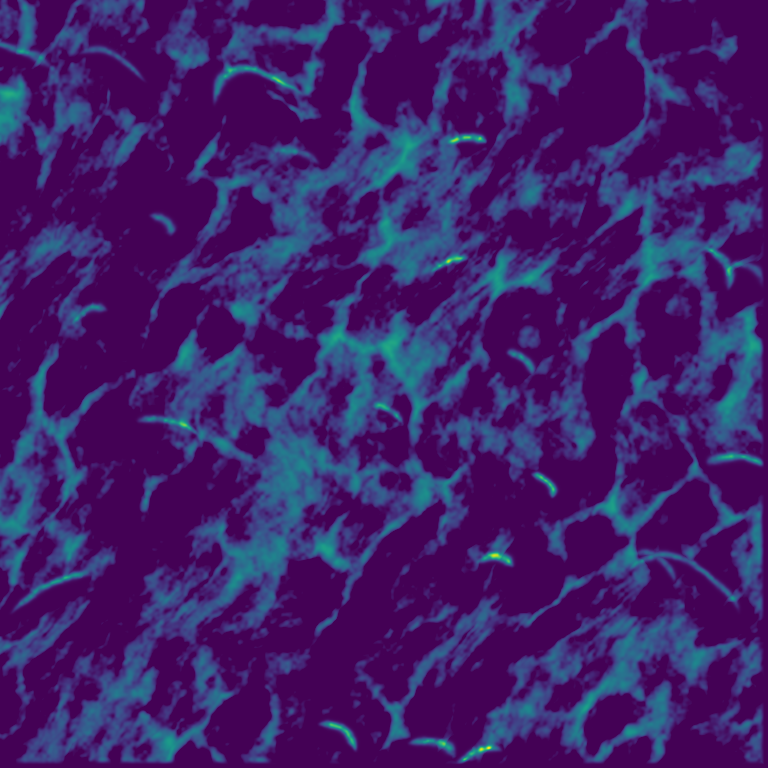
This texture is drawn by a Shadertoy shader. Its source:

```glsl
#define CELL_SCALE 13.0
#define GRAIN_SCALE 34.0
#define ARC_SCALE 6.5
#define SLANT 1.0
#define STRETCH 0.62
#define FILAMENT_WIDTH 0.11
#define FILAMENT_GAIN 1.25
#define CORE_DARKNESS 1.1
#define GRAIN_GAIN 2.5
#define CONTRAST 0.26
#define BIAS 0.035
#define PEAK 0.8

float hash(vec2 p) {
    return fract(sin(dot(p, vec2(127.1, 311.7))) * 43758.55);
}

vec2 hash2(vec2 p) {
    return vec2(hash(p), hash(p + 57.3));
}

mat2 rotation(float a) {
    return mat2(cos(a), -sin(a), sin(a), cos(a));
}

float valueNoise(vec2 p) {
    vec2 i = floor(p), f = fract(p);
    f = f * f * (3.0 - 2.0 * f);
    float low = mix(hash(i), hash(i + vec2(1, 0)), f.x);
    float high = mix(hash(i + vec2(0, 1)), hash(i + vec2(1, 1)), f.x);
    return mix(low, high, f.y) - 0.5;
}

// Mottled grain, from dabs down to speckle
float grain(vec2 p) {
    float sum = 0.0, weight = 1.0;
    for (int i = 0; i < 3; i++) {
        sum += weight * valueNoise(p);
        p = rotation(0.5) * p * 2.1 + 17.0;
        weight *= 0.7;
    }
    return sum;
}

// Three nearest distances and the random tag of the nearest cell
vec4 cellular(vec2 p) {
    vec2 base = floor(p);
    vec4 near = vec4(9.0, 9.0, 9.0, 0.0);
    for (int y = -2; y <= 2; y++)
    for (int x = -2; x <= 2; x++) {
        vec2 id = base + vec2(x, y);
        float d = length(id + hash2(id) - p);
        if (d < near.x) near = vec4(d, near.xy, hash(id + 9.1));
        else if (d < near.y) near.yz = vec2(d, near.y);
        else near.z = min(near.z, d);
    }
    return near;
}

// Scattered tapered arcs: x is the bright stroke, y the shade beneath it
vec2 arcs(vec2 p) {
    vec2 base = floor(p), result = vec2(0.0);
    for (int y = -1; y <= 1; y++)
    for (int x = -1; x <= 1; x++) {
        vec2 id = base + vec2(x, y);
        vec2 rnd = hash2(id + 31.7);
        vec2 d = p - id - hash2(id + 4.3);
        float present = step(0.5, hash(id + 71.9));
        float radius = mix(0.2, 0.75, rnd.x * rnd.x);
        float facing = 1.3 + 1.2 * (rnd.y - 0.5);
        float along = dot(normalize(d + 1e-4), vec2(cos(facing), sin(facing)));
        float taper = smoothstep(0.68, 0.92, along);
        float offset = length(d) - radius;
        float width = 0.014 + 0.014 * taper;
        float stroke = taper * exp(-offset * offset / (width * width));
        float shade = taper * smoothstep(0.13, 0.03, abs(offset + 0.08));
        float strength = mix(0.25, 0.75, hash(id + 13.7));
        result = max(result, present * vec2(stroke * strength, shade));
    }
    return result;
}

// Violet to blue, teal, green and yellow
vec3 palette(float t) {
    vec3 c = vec3(4.776, -13.745, -65.353) + t * vec3(-5.435, 4.646, 26.312);
    c = vec3(6.228, 14.180, 56.691) + t * c;
    c = vec3(-4.634, -5.799, -19.332) + t * c;
    c = vec3(-0.331, 0.215, 0.095) + t * c;
    c = vec3(0.105, 1.405, 1.385) + t * c;
    return vec3(0.268, 0.005, 0.334) + t * c;
}

void mainImage(out vec4 fragColor, in vec2 fragCoord) {
    vec2 uv = fragCoord / iResolution.xy;

    // Bend the plane, then stretch it along the slant
    vec2 bent = uv + 0.02 * sin(uv.yx * vec2(13.0, 11.0) + vec2(0.7, 2.1));
    bent += 0.006 * sin(bent.yx * vec2(41.0, 35.0) + vec2(1.9, 0.4));
    vec2 jitter = vec2(valueNoise(uv * 60.0), valueNoise(uv * 60.0 + 90.0));
    vec2 slanted = rotation(SLANT) * (bent + 0.007 * jitter);
    slanted.x *= STRETCH;

    // Broad patches, slanted bands, grain and speckle
    float patches = valueNoise(uv * 6.0 + 3.0);
    float bands = valueNoise(slanted * vec2(6.0, 17.0) + 8.0);
    float speckle = valueNoise(uv * 190.0);
    float level = 0.7 * patches + 1.1 * bands + 0.65 * speckle;
    level += GRAIN_GAIN * grain(slanted * GRAIN_SCALE);

    // Cell walls, bright junctions and dark cores
    vec4 cell = cellular(slanted * CELL_SCALE + 5.0);
    float edge = cell.y - cell.x;
    float wall = exp(-edge * edge / (FILAMENT_WIDTH * FILAMENT_WIDTH));
    float broken = smoothstep(-0.15, 0.2, valueNoise(uv * 14.0 + 40.0));
    float junction = smoothstep(0.3, 0.0, cell.z - cell.x);
    float core = smoothstep(0.1, 0.26, edge) * smoothstep(0.45, 0.65, cell.w);
    level += FILAMENT_GAIN * wall * broken;
    level += junction * (0.4 * broken + 1.2 * smoothstep(0.1, 0.3, patches));
    level -= CORE_DARKNESS * core;

    // Bright arcs over their shade
    vec2 arc = arcs((bent + 0.003 * jitter) * ARC_SCALE + 2.0);
    level -= 0.9 * arc.y * (1.0 - arc.x);
    float value = max(CONTRAST * level + BIAS, 0.0);
    value = PEAK * (1.0 - exp(-value / PEAK));
    value += arc.x * (0.9 + 0.5 * speckle);

    // Dark rim on the right and lower sides
    value *= smoothstep(0.004, 0.012, min(1.0 - uv.x, uv.y));
    fragColor = vec4(palette(clamp(value, 0.0, 1.0)), 1.0);
}
```
